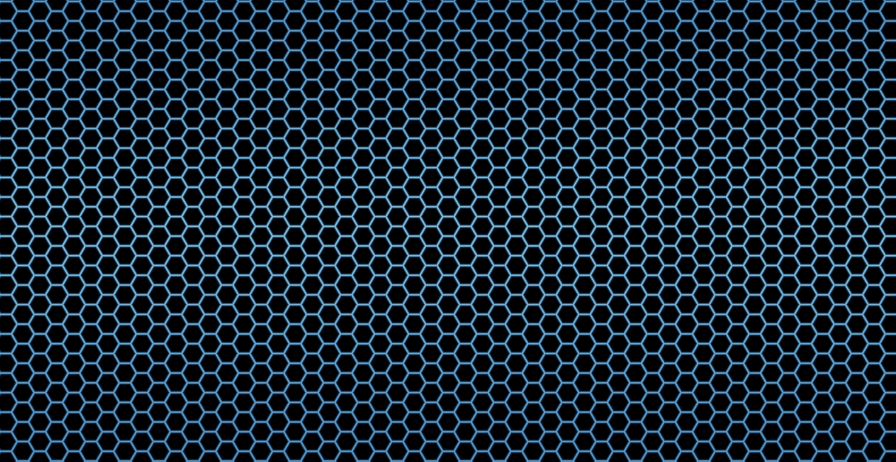
A Shadertoy shader for this pattern:

```glsl
// Glowing blue honeycomb mesh of flat-topped hexagons on black.

// Distance to the nearest hexagon edge; rows are one unit apart.
float hexEdgeDistance(vec2 p) {
    vec2 period = vec2(sqrt(3.0), 1.0);

    // Two interleaved lattices of cell centres; keep the nearer one.
    vec2 a = mod(p + 0.5 * period, period) - 0.5 * period;
    vec2 b = mod(p, period) - 0.5 * period;
    vec2 local = abs(dot(a, a) < dot(b, b) ? a : b);

    return 0.5 - max(local.y, dot(local, vec2(0.5 * sqrt(3.0), 0.5)));
}

void mainImage(out vec4 fragColor, in vec2 fragCoord) {
    vec2 uv = fragCoord / iResolution.xy;

    // 26.32 column pairs across, 23.62 rows down.
    vec2 repeats = vec2(26.32, 23.62);
    vec2 p = (uv - vec2(0.0065, 0.9758)) * repeats * vec2(sqrt(3.0), 1.0);

    // Soft line profile, never thinner than the pixel grid can resolve.
    float pixel = repeats.y / iResolution.y;
    float width = max(0.066, 0.7 * pixel);
    float d = hexEdgeDistance(p) / width;
    float glow = exp(-d * d);

    // Lines are paler across the middle and bluer toward top and bottom.
    float outer = smoothstep(0.0, 0.5, abs(uv.y - 0.52));
    vec3 lineColor = mix(vec3(0.53, 0.74, 0.86), vec3(0.37, 0.60, 0.77), outer);

    // Red fades first and blue last, leaving a deep blue fringe.
    vec3 color = lineColor * pow(vec3(glow), vec3(1.4, 1.0, 0.85));
    fragColor = vec4(color + vec3(0.0, 0.0, 0.005), 1.0);
}
```
